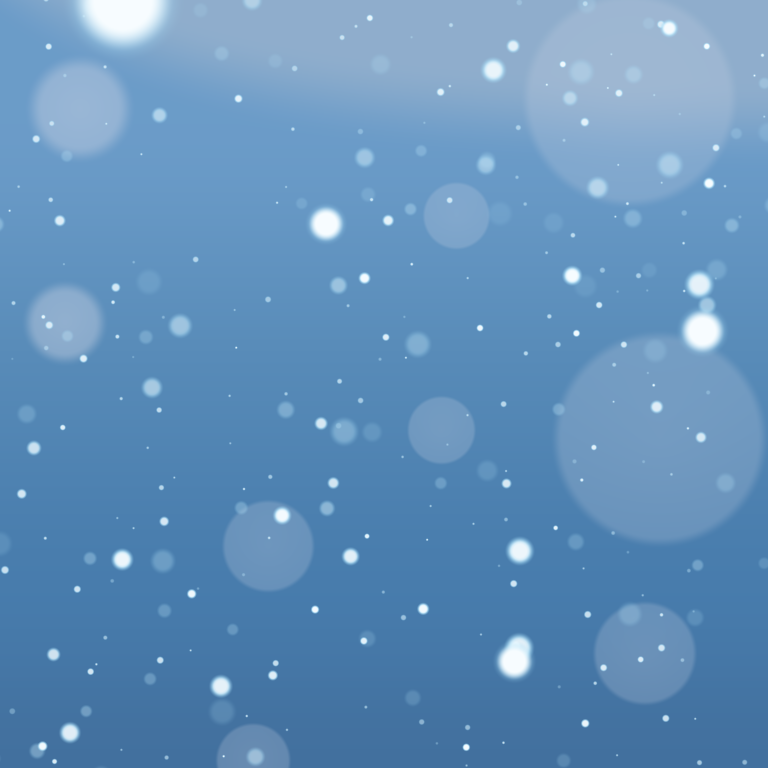
Give the GLSL for this background, as a three.js fragment shader.

```glsl
// Soft snowfall over a blue winter sky: a vertical gradient with pale haze on top,
// large translucent bokeh discs, a few white glows, and layers of small flakes
// scattered on jittered grids whose cells are filled at random.
varying vec2 vUv;

const vec3 SKY_BOTTOM = vec3(0.26, 0.44, 0.62);
const vec3 SKY_LOW = vec3(0.28, 0.485, 0.675);
const vec3 SKY_MID = vec3(0.35, 0.55, 0.725);
const vec3 SKY_HIGH = vec3(0.42, 0.61, 0.785);
const vec3 HAZE = vec3(0.56, 0.68, 0.80);
const vec3 BOKEH = vec3(0.78, 0.82, 0.89);
const vec3 ICE = vec3(0.66, 0.87, 0.97);
const vec3 WHITE = vec3(0.97, 0.99, 1.0);

const vec2 SPREAD = vec2(0.7549, 0.5698);    // even scatter step
const vec2 BOKEH_START = vec2(0.82, 0.87);
const vec2 GLOW_START = vec2(0.16, 0.999);
const int BOKEH_COUNT = 9;
const int GLOW_COUNT = 4;
const float MIN_BLUR = 0.0012;

float hash(vec2 p) {
  return fract(sin(dot(p, vec2(127.1, 311.7))) * 43758.5453);
}

// Filled disc: 1 inside, 0 outside, blurred by the given width on both sides.
float disc(float dist, float radius, float blur) {
  return 1.0 - smoothstep(radius - blur, radius + blur, dist);
}

vec3 sky(vec2 uv) {
  vec3 color = mix(SKY_BOTTOM, SKY_LOW, smoothstep(0.0, 0.25, uv.y));
  color = mix(color, SKY_MID, smoothstep(0.2, 0.62, uv.y));
  color = mix(color, SKY_HIGH, smoothstep(0.5, 0.85, uv.y));
  float hazeEdge = 0.83 + 0.2 * exp(-3.5 * uv.x);
  return mix(color, HAZE, smoothstep(-0.06, 0.06, uv.y - hazeEdge));
}

// Out-of-focus discs, much larger toward the upper right.
vec3 addBokeh(vec3 color, vec2 uv) {
  for (int i = 0; i < BOKEH_COUNT; i++) {
    float n = float(i);
    vec2 center = fract(BOKEH_START + n * SPREAD);
    float big = smoothstep(0.65, 0.8, center.x) * smoothstep(0.2, 0.4, center.y);
    float radius = mix(mix(0.036, 0.066, hash(vec2(n, 3.7))), 0.135, big);
    float bright = step(2.5, mod(n, 4.0)) * (1.0 - big);
    float blur = radius * mix(0.06, 0.2, bright);
    float dist = length(uv - center);
    float alpha = mix(0.29, 0.5, bright) * mix(1.0, 0.85, dist / radius);
    color = mix(color, BOKEH, max(alpha, 0.0) * disc(dist, radius, blur));
  }
  return color;
}

// White cores in a soft icy halo; the first is the largest.
vec3 addGlows(vec3 color, vec2 uv) {
  for (int i = 0; i < GLOW_COUNT; i++) {
    float n = float(i);
    float radius = 0.019 + 0.035 * exp(-2.0 * n);
    float dist = length(uv - fract(GLOW_START + n * SPREAD));
    color = mix(color, ICE, 0.7 * disc(dist, radius * 1.1, radius * 0.4));
    color = mix(color, WHITE, disc(dist, radius * 0.95, radius * 0.3));
  }
  return color;
}

// One flake per filled grid cell; radius and alpha are (min, max) ranges.
vec3 addFlakes(vec3 color, vec2 uv, float cells, float share, vec2 radius, vec2 alpha) {
  vec2 grid = uv * cells + vec2(0.37, 0.61) * fract(cells * 0.618);
  vec2 cell = floor(grid);
  vec2 seed = cell + cells * 7.13;
  float crowd = 1.0 + 0.5 * disc(length(cell / cells - vec2(0.78, 0.7)), 0.2, 0.15);
  float filled = step(hash(seed), share * crowd);

  float size = hash(seed + 17.3);
  float r = mix(radius.x, radius.y, size * size);
  float margin = min(1.6 * r * cells, 0.45);
  vec2 jitter = vec2(hash(seed + 31.7), hash(seed + 53.9));
  float dist = length(fract(grid) - mix(vec2(margin), vec2(1.0 - margin), jitter)) / cells;

  float opacity = filled * mix(alpha.x, alpha.y, hash(seed + 71.1));
  float blur = max(0.3 * r, MIN_BLUR);
  float core = disc(dist, r * 0.8, blur);
  vec3 tint = mix(ICE, WHITE, core * opacity);
  return mix(color, tint, opacity * disc(dist, r, blur));
}

void main() {
  vec3 color = sky(vUv);
  color = addBokeh(color, vUv);
  // Faint discs, dust, bright flakes, then the nearest flakes.
  color = addFlakes(color, vUv, 11.0, 0.42, vec2(0.007, 0.016), vec2(0.12, 0.38));
  color = addFlakes(color, vUv, 7.0, 0.25, vec2(0.009, 0.017), vec2(0.35, 0.65));
  color = addFlakes(color, vUv, 17.0, 0.48, vec2(0.0012, 0.004), vec2(0.3, 1.0));
  color = addFlakes(color, vUv, 10.0, 0.46, vec2(0.004, 0.009), vec2(0.8, 1.0));
  color = addFlakes(color, vUv, 5.0, 0.36, vec2(0.010, 0.017), vec2(0.9, 1.0));
  color = addGlows(color, vUv);
  gl_FragColor = vec4(color, 1.0);
}
```
